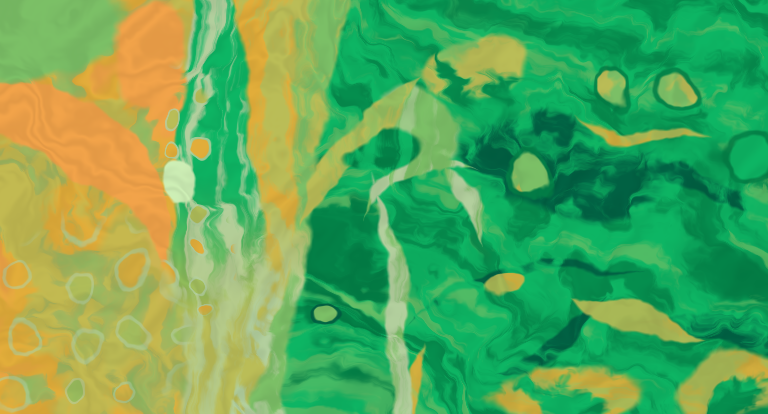
Give the GLSL for this background, as a WebGL 1 fragment shader.

```glsl
precision highp float;
// Poured-paint marbling: gold and sage streams meet a green pool.
// Noise bends the plane; curved bands, strokes and ellipses are layered
// on it, with hashed bubbles and streaks stretched along the flow.
uniform vec2 u_resolution;

const vec3 GREEN = vec3(.05, .69, .38), DEEP = vec3(.01, .49, .27);
const vec3 INK = vec3(0., .35, .25), LEAF = vec3(.47, .73, .39);
const vec3 OLIVE = vec3(.71, .72, .33), GOLD = vec3(.86, .66, .22);
const vec3 PEACH = vec3(.92, .62, .28), SAGE = vec3(.68, .79, .6);

float hash(vec2 p) {
  return fract(sin(dot(p, vec2(127.1, 311.7))) * 43758.5);
}
float noise(vec2 p) {
  vec2 i = floor(p), f = fract(p), e = vec2(1, 0);
  f = f * f * (3. - 2. * f);
  return mix(mix(hash(i), hash(i + e.xy), f.x), mix(hash(i + e.yx), hash(i + e.xx), f.x), f.y);
}
float fbm(vec2 p) {
  float sum = 0., amp = .5;
  for (int i = 0; i < 5; i++) {
    sum += amp * noise(p);
    p = mat2(1.6, 1.2, -1.2, 1.6) * p + 3.7;
    amp *= .5;
  }
  return sum;
}
// Side of a parabola through x = low, mid, top at y = 0, .5, 1
float rightOf(vec2 p, float low, float mid, float top) {
  float x = mix(low, top, p.y) + (4. * mid - 2. * (low + top)) * p.y * (1. - p.y);
  return smoothstep(-.008, .008, p.x - x);
}
// Tilted ellipse: center in e.xy, radii in e.zw
float blob(vec2 p, vec4 e, float tilt) {
  float c = cos(tilt), s = sin(tilt);
  return 1. - smoothstep(.88, 1.08, length(mat2(c, -s, s, c) * (p - e.xy) / e.zw));
}
// Pointed stroke from s.xy to s.zw, bowed to its left by bend
float stroke(vec2 p, vec4 s, float bend, float width) {
  vec2 d = s.zw - s.xy, q = p - s.xy;
  float len = length(d);
  d /= len;
  float along = dot(q, d), t = clamp(along / len, 0., 1.), arch = 4. * t * (1. - t);
  float side = dot(q, vec2(-d.y, d.x)) - bend * arch;
  float gap = length(vec2(along - t * len, side)) - width * arch;
  return 1. - smoothstep(-.007, .003, gap);
}
// Filled bubble with a thin rim
vec3 bubble(vec3 col, vec2 p, vec2 center, float radius, vec3 fill, vec3 rim) {
  float d = length(p - center) / radius;
  col = mix(col, rim, .85 - .85 * smoothstep(1.15, 1.3, d));
  return mix(fill, col, smoothstep(.88, 1.05, d));
}
// One jittered bubble per grid square
vec3 scatter(vec3 col, vec2 p, float size, float amount) {
  vec2 g = floor(p / size);
  float h = hash(g + 5.);
  vec2 c = (g + .4 + .2 * vec2(hash(g), hash(g + 9.))) * size;
  vec3 fill = mix(mix(LEAF, OLIVE, h), GOLD, step(.6, hash(g + 2.)));
  return mix(col, bubble(col, p, c, size * (.12 + .2 * h), fill, SAGE), amount * step(.2, h));
}
vec3 greenPool(vec2 q, float swirl) {
  float flow = fbm(vec2(1.5 * q.x, 5. * q.y + 1.8 * q.x) + 2. * swirl);
  float fine = fbm(vec2(4. * q.x, 17. * q.y + 7. * q.x) + 9. * swirl);
  float broken = smoothstep(.42, .52, fbm(9. * q + 3. * swirl));
  vec3 col = mix(DEEP, GREEN, smoothstep(.22, .4, flow));
  col = mix(col, LEAF, .5 * smoothstep(.58, .68, flow));
  col = mix(col, DEEP, .75 * smoothstep(.5, .3, fine));
  col = mix(col, LEAF, .6 * smoothstep(.57, .72, fine));
  // Dark lobes and currents
  float lobe = blob(q, vec4(.83, .3, .1, .24), .1);
  col = mix(col, DEEP, lobe * smoothstep(.65, .4, fine));
  float dark = blob(q, vec4(1.37, .6, .25, .11), -.15);
  dark = max(dark, stroke(q, vec4(1.54, .64, 1.95, .45), -.03, .025));
  dark = max(dark, stroke(q, vec4(.98, .2, 1.55, .36), .06, .015));
  dark = max(dark, stroke(q, vec4(1.18, .1, 1.46, .3), -.05, .025));
  dark = max(dark, stroke(q, vec4(1.55, .22, 1.95, .13), .03, .045));
  col = mix(col, mix(INK, GREEN, smoothstep(.38, .62, fine)), .9 * dark);
  // Yellow patches
  float sun = blob(q, vec4(1.21, .3, .045, .025), .2);
  sun = max(sun, broken * blob(q, vec4(1.22, .46, .04, .07), -.4));
  sun = max(sun, stroke(q, vec4(1.38, .28, 1.68, .17), .01, .04));
  sun = max(sun, stroke(q, vec4(1.4, .71, 1.7, .66), 0., .018));
  sun = max(sun, stroke(q, vec4(.97, -.03, 1.03, .17), .01, .02));
  sun = max(sun, broken * blob(q, vec4(1.78, .06, .13, .09), 0.));
  sun = max(sun, broken * blob(q, vec4(1.36, .05, .2, .07), .1));
  vec3 yolk = mix(LEAF, OLIVE, broken);
  col = mix(col, mix(OLIVE, GOLD, smoothstep(.4, .6, fine)), .9 * sun);
  col = mix(col, yolk, smoothstep(.35, .55, fine) * blob(q, vec4(1.16, .82, .12, .07), .3));
  // Ringed eyes
  col = bubble(col, q, vec2(1.5, .79), .04, yolk, DEEP);
  col = bubble(col, q, vec2(1.66, .795), .045, yolk, DEEP);
  col = bubble(col, q, vec2(1.29, .57), .045, yolk, DEEP);
  col = bubble(col, q, vec2(1.8, .61), .055, GREEN, DEEP);
  return bubble(col, q, vec2(.79, .23), .028, LEAF, INK);
}
// Sage and olive folds reaching into the pool
vec3 folds(vec3 col, vec2 q, float ripple) {
  col = mix(col, mix(LEAF, SAGE, .6 * ripple), blob(q, vec4(1.02, .69, .12, .08), -.6));
  col = mix(col, mix(OLIVE, LEAF, .6 * ripple), stroke(q, vec4(.72, .45, 1.04, .8), .04, .045));
  col = mix(col, mix(DEEP, GREEN, ripple), blob(q, vec4(.93, .64, .1, .055), .3));
  float rim = stroke(q, vec4(.87, .45, 1.18, .58), .08, .022);
  rim = max(rim, stroke(q, vec4(1.08, .6, 1.18, .4), .03, .022));
  rim = max(rim, stroke(q, vec4(.9, .57, .92, -.2), .05, .026));
  return mix(col, mix(LEAF, SAGE, ripple), rim);
}
vec3 streams(vec3 pool, vec2 q, float swirl, float ripple) {
  float marble = fbm(4. * q + 3. * swirl), rise = smoothstep(.2, .6, q.y);
  float fine = fbm(11. * q + 9. * swirl);
  // Ochre field
  vec3 col = mix(PEACH, GOLD, smoothstep(.3, .45, marble));
  col = mix(col, OLIVE, .8 * smoothstep(.5, .6, marble));
  col = mix(col, OLIVE, .7 * blob(q, vec4(.35, .25, .12, .25), .1));
  col = mix(col, mix(PEACH, LEAF, fine), smoothstep(.54, .64, fine));
  col = mix(col, LEAF, blob(q, vec4(.03, .96, .27, .14), 0.));
  col = mix(col, PEACH, stroke(q, vec4(-.2, .8, .42, .34), .13, .09));
  col = mix(col, PEACH, blob(q, vec4(.35, .88, .09, .13), 0.));
  // Vertical bands
  vec3 cool = mix(mix(OLIVE, SAGE, .7 * ripple), mix(GREEN, SAGE, ripple), rise);
  vec3 warm = mix(mix(OLIVE, SAGE, ripple), mix(GOLD, OLIVE, ripple), rise);
  col = mix(col, cool, rightOf(q, .45, .42, .47));
  col = mix(col, warm, rightOf(q, .57, .62, .58));
  col = mix(col, mix(LEAF, mix(SAGE, OLIVE, rise), ripple), rightOf(q, .62, .71, .73));
  return mix(col, pool, rightOf(q, .69, .75, .85));
}
void main() {
  vec2 p = gl_FragCoord.xy / u_resolution * vec2(1.855, 1);
  float swirl = fbm(2.5 * p + 1.5 * fbm(3. * p + 8.));
  vec2 q = p + .1 * (vec2(fbm(6. * p + 2.), fbm(6. * p + 17.)) - .48);
  float ripple = smoothstep(.36, .62, fbm(vec2(32. * q.x, 4. * q.y) + 8. * swirl));
  vec3 col = folds(streams(greenPool(q, swirl), q, swirl, ripple), q, ripple);
  // Bubbles
  col = scatter(col, q, .075, blob(q, vec4(.46, .55, .09, .3), .1));
  col = scatter(col, q, .13, .7 * blob(q, vec4(.2, .2, .25, .26), 0.));
  col = mix(col, SAGE * 1.15, blob(q, vec4(.43, .56, .05, .045), 0.));
  gl_FragColor = vec4(col * (1. + .03 * sin(60. * swirl + 12. * q.y)), 1);
}
```
